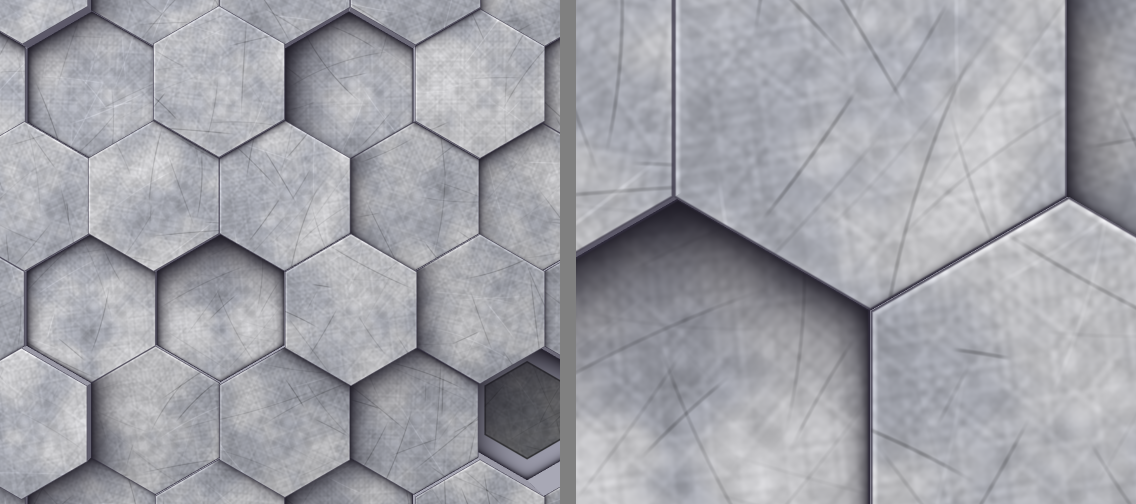
Left, the full canvas; right, a detail of the centre.
Reproduce this pattern procedurally as a Shadertoy shader.

```glsl
// Scratched metal hexagon tiles at stepped heights, with soft shadows and one open socket.
#define TILE_WIDTH 0.2572
#define GRID_ORIGIN vec2(0.0506, -0.0556)
#define VIEW_CENTRE vec2(0.555, 0.5)
#define PERSPECTIVE 0.004
#define SHADOW_REACH 0.023
#define BEVEL 0.022
#define GAP 0.008
#define SCRATCHES 18
#define LIGHT_DIR vec2(-0.6, -0.8)
#define SHADOW_COLOUR vec3(0.115, 0.105, 0.145)

const float ROW = 0.8660254;
const int TOP_LEVEL = 9;
const int SOCKET_LEVEL = -12;

// Height of each tile, row by row from the top; one tile is a deep socket
const int LEVELS[36] = int[36](
    7, 3, 6, 6, 4, 4,
    4, 2, 8, 2, 5, 2,
    5, 7, 7, 4, 2, 2,
    5, 3, 1, 9, 5, 4,
    8, 3, 6, 3, SOCKET_LEVEL, 4,
    4, 2, 4, 1, 5, 4);

float hash(vec2 p) {
    vec3 a = fract(vec3(p.xyx) * 0.1031);
    a += dot(a, a.yzx + 33.33);
    return fract((a.x + a.y) * a.z);
}

float noise(vec2 p) {
    vec2 i = floor(p), f = fract(p);
    f = f * f * (3.0 - 2.0 * f);
    return mix(mix(hash(i), hash(i + vec2(1, 0)), f.x),
               mix(hash(i + vec2(0, 1)), hash(i + vec2(1, 1)), f.x), f.y);
}

mat2 rotate(float a) { return mat2(cos(a), sin(a), -sin(a), cos(a)); }

vec2 nearestCentre(vec2 t) {
    vec2 cell = vec2(1.0, 2.0 * ROW);
    vec2 a = cell * floor(t / cell + 0.5);
    vec2 b = cell * (floor(t / cell) + 0.5);
    return dot(t - a, t - a) < dot(t - b, t - b) ? a : b;
}

int levelAt(vec2 centre) {
    int row = int(floor(centre.y / ROW + 0.5));
    int col = int(floor(centre.x + 0.5 * float(row & 1) + 0.5));
    return LEVELS[clamp(row, 0, 5) * 6 + clamp(col, 0, 5)];
}

// Thin curved scratches, some pale and most dark
float scratches(vec2 q, float seed) {
    float sum = 0.0;
    for (int i = 0; i < SCRATCHES; i++) {
        vec2 key = vec2(seed, float(i) * 3.7 + 1.0);
        float bend = hash(key + 5.0), len = 0.08 + 0.4 * hash(key + 9.0);
        vec2 start = vec2(hash(key + 13.0), hash(key + 17.0)) - 0.5;
        vec2 m = rotate(6.2832 * hash(key)) * (q - start);
        m.y += 0.6 * m.x * m.x * (bend - 0.5);
        float line = 1.0 - smoothstep(0.001, 0.008, abs(m.y));
        sum += line * (1.0 - smoothstep(0.5 * len, len, abs(m.x))) * (fract(bend * 7.0) - 0.68);
    }
    return sum;
}

// Cloudy brushed metal in tile coordinates
vec3 metal(vec2 q, float seed) {
    vec2 r = rotate(seed * 6.2832) * q + seed * 37.0;
    float cloud = 0.0, grain = 0.0, amp = 0.5;
    for (int i = 0; i < 4; i++) {
        cloud += amp * (noise(r * 3.0 * exp2(float(i))) - 0.5);
        grain += noise(rotate(float(i) * 0.8 + seed) * q * vec2(6.0, 65.0) + 50.0) - 0.5;
        amp *= 0.55;
    }
    float tone = 0.685 + 0.05 * (seed - 0.5) + 0.3 * cloud + 0.06 * grain;
    tone += 0.2 * scratches(q, seed * 91.0);
    return tone * mix(vec3(0.965, 0.98, 1.035), vec3(1.0, 1.0, 1.015), smoothstep(-0.2, 0.2, cloud));
}

vec3 shade(vec2 p) {
    // Step down through the levels until a tile is met
    vec2 t, centre;
    int z = TOP_LEVEL, level = 0;
    for (; z >= SOCKET_LEVEL; z--) {
        vec2 ground = VIEW_CENTRE + (p - VIEW_CENTRE) / (1.0 + PERSPECTIVE * float(z - 4));
        t = (ground - GRID_ORIGIN) / TILE_WIDTH;
        centre = nearestCentre(t);
        level = levelAt(centre);
        if (level >= z) break;
    }
    vec2 q = t - centre, edgeNormal = vec2(0.0);
    float edge = 1.0, lit = 1.0, edgeRise = 0.0;
    // Shadow cast by each taller neighbour
    for (int k = 0; k < 6; k++) {
        float a = float(k) * 1.0471976;
        vec2 n = vec2(cos(a), sin(a));
        float d = 0.5 - dot(q, n);
        float rise = float(levelAt(centre + n) - level);
        if (d < edge) { edge = d; edgeNormal = n; edgeRise = rise; }
        float facing = 0.14 + 0.86 * smoothstep(-0.2, 0.75, dot(n, LIGHT_DIR));
        float reach = SHADOW_REACH * clamp(rise, 0.0, 8.0) * facing + 0.0001;
        if (rise > 0.0) lit *= 1.0 - 0.96 * exp(-max(d, 0.0) / reach);
    }
    float toLight = dot(edgeNormal, LIGHT_DIR);
    if (level > z) // side wall
        return mix(vec3(0.36, 0.35, 0.41), vec3(0.66, 0.66, 0.71), smoothstep(-0.9, 0.9, toLight));

    vec3 colour = metal(q, hash(centre * 7.0 + 21.0));
    colour *= 1.09 - 0.07 * p.x - 0.09 * p.y;
    if (level < 0) { // socket: pale frame around a dark floor
        float frame = 1.0 - smoothstep(0.145, 0.152, edge);
        colour = mix(colour * 0.6, vec3(0.62, 0.62, 0.68), frame);
        colour *= 1.0 - 0.5 * (1.0 - smoothstep(0.0, 0.012, abs(edge - 0.155)));
    }
    // Bevel glint, then shadow and the dark joint
    float bevel = (1.0 - smoothstep(0.4 * BEVEL, BEVEL, edge)) * step(edgeRise, 0.5);
    colour += bevel * (toLight > 0.0 ? 0.13 : 0.03);
    colour = mix(SHADOW_COLOUR, colour, lit);
    return mix(SHADOW_COLOUR * 1.7, colour, 0.25 + 0.75 * smoothstep(0.3 * GAP, GAP, edge));
}

void mainImage(out vec4 fragColor, in vec2 fragCoord) {
    vec3 sum = vec3(0.0);
    for (int i = 0; i < 4; i++) { // four samples smooth the edges
        vec2 s = fragCoord + vec2(float(i & 1), float(i >> 1)) * 0.5 - 0.25;
        sum += shade(vec2(s.x, iResolution.y - s.y) / iResolution.y);
    }
    fragColor = vec4(clamp(sum / 4.0, 0.0, 1.0), 1.0);
}
```
